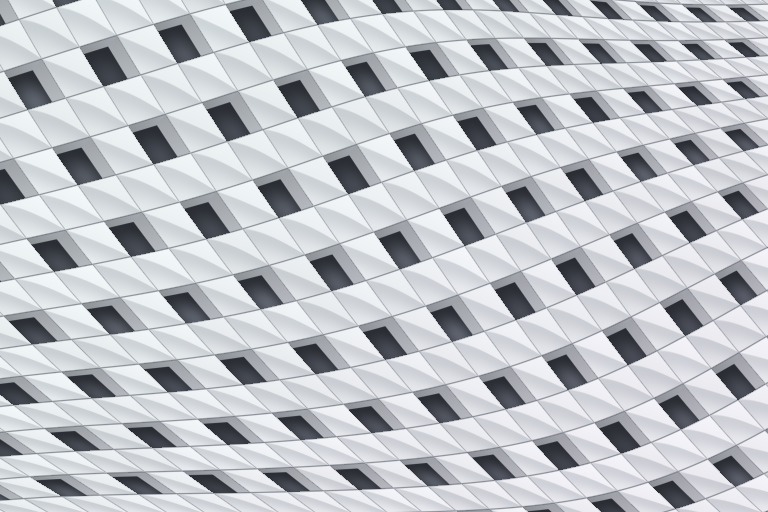
Write a WebGL 2 fragment shader that draws this pattern.

```glsl
#version 300 es
precision highp float;
// A rippling facade of folded white panels, with one deep opening in every 2 x 2 cells.
// A smooth warp turns canvas points into grid coordinates; each cell is then
// shaded as a folded panel or as an opening with two visible walls.
uniform vec2 u_resolution;
out vec4 fragColor;

const vec3 PANEL_LIGHT = vec3(0.925, 0.935, 0.942);
const vec3 PANEL_SHADE = vec3(0.805, 0.820, 0.835);
const vec3 WALL_SIDE = vec3(0.660, 0.670, 0.690);
const vec3 WALL_TOP = vec3(0.590, 0.605, 0.625);
const vec3 HOLE_DARK = vec3(0.165, 0.175, 0.200);
const vec3 HOLE_GLOW = vec3(0.370, 0.390, 0.430);
const vec3 SEAM = vec3(0.430, 0.450, 0.480);

float hash(vec2 p) {
  vec3 q = fract(vec3(p.xyx) * 0.1031);
  q += dot(q, q.yzx + 33.33);
  return fract((q.x + q.y) * q.z);
}

// Row number at depth y below the top: rows spread along a diagonal swell.
float rowAt(float x, float y) {
  float swell = -4.5 + 7.0 * x;
  float width = 4.8 - 4.2 * x + 2.1 * x * x;
  float middle = 0.4918 - 0.2539 * x + 0.0283 * cos(5.07 * (x - 0.42));
  float row = swell;
  for (int n = 0; n < 7; n++) {  // Newton steps invert the row height curve
    float bend = tanh((row - swell) / width);
    float height = middle + 0.0391 * row
                 + 0.0833 * width * (bend + tanh(swell / width));
    row -= (height - y) / (0.0391 + 0.0833 * (1.0 - bend * bend));
  }
  return row;
}

// Column number: narrower to the right, slanting with the row.
float columnAt(float x, float row) {
  float x3 = x * x * x;
  return -4.78 + 9.79 * x + 0.15 * x * x + 1.9 * x3
       - (0.752 + 0.24 * x3) * row
       + (0.022 * x - 0.019) * row * row;
}

// Soft step around zero; blur is the width of a pixel in the same units.
float edge(float d, float blur) {
  return smoothstep(-0.75 * blur, 0.75 * blur, d);
}

// Panel creased from its top left to its bottom right corner.
vec3 panelColor(vec2 q, vec2 id, float bulge, vec2 blur) {
  float fold = q.y - q.x + bulge * q.x * (1.0 - q.x);
  float below = edge(fold, blur.x + blur.y);
  vec3 lower = mix(PANEL_SHADE, PANEL_LIGHT, 0.8 * smoothstep(0.1, 0.95, fold));
  vec3 upper = PANEL_LIGHT * (1.0 + 0.025 * (q.x - q.y));
  return mix(upper, lower, below) * (0.985 + 0.03 * hash(id));
}

// Opening: dark interior, a wall under the top edge and a wall on the right.
vec3 holeColor(vec2 q, vec2 id, vec2 blur) {
  const vec2 CORNER = vec2(0.65, 0.18);
  float mitre = (q.x - CORNER.x) * CORNER.y - (1.0 - CORNER.x) * (CORNER.y - q.y);
  vec3 side = WALL_SIDE * (0.94 + 0.14 * q.y);
  vec3 top = WALL_TOP * (0.95 + 0.15 * q.x);
  vec3 walls = mix(top, side, edge(mitre, 0.4 * (blur.x + blur.y)));
  float glow = smoothstep(0.75, 0.0, length((q - vec2(0.28, 0.9)) * vec2(1.2, 1.0)));
  vec3 inside = mix(HOLE_DARK, HOLE_GLOW, glow * (0.35 + 0.65 * hash(id + 7.0)));
  float open = edge(CORNER.x - q.x, blur.x) * edge(q.y - CORNER.y, blur.y);
  return mix(walls, inside, open);
}

// Line along the cell borders, measured in canvas widths.
float seam(float q, float cellsPerWidth, float halfWidth, float pixel) {
  float d = min(q, 1.0 - q) / cellsPerWidth;
  return edge(halfWidth - d, pixel);
}

void main() {
  float pixel = 1.0 / u_resolution.x;
  vec2 p = gl_FragCoord.xy * pixel;
  p.y = u_resolution.y * pixel - p.y;

  // Grid coordinates, two cells per repeat
  float row = rowAt(p.x, p.y);
  vec2 grid = 2.0 * vec2(columnAt(p.x, row), row + 4.5) + vec2(0.31, 0.57);
  vec2 dx = dFdx(grid), dy = dFdy(grid);
  vec2 blur = sqrt(dx * dx + dy * dy);
  vec2 id = floor(grid);
  vec2 q = grid - id;
  vec2 odd = mod(id, 2.0);

  // Opening or panel
  vec3 color;
  if (odd.x + odd.y < 0.5) color = holeColor(q, id, blur);
  else color = panelColor(q, id, mix(0.2, 0.65, odd.y), blur);

  // Seams, stronger along the rows
  vec2 density = blur / pixel;
  float line = max(0.75 * seam(q.y, density.y, 0.0008, pixel),
                   0.50 * seam(q.x, density.x, 0.0006, pixel));
  color = mix(color, min(color, SEAM), line);

  // Cool tint at the upper left, faint lilac at the lower right
  color *= mix(vec3(0.992, 1.004, 1.002), vec3(1.0, 0.988, 1.004), smoothstep(0.3, 1.5, p.x + p.y));
  fragColor = vec4(clamp(color, 0.0, 1.0), 1.0);
}
```
